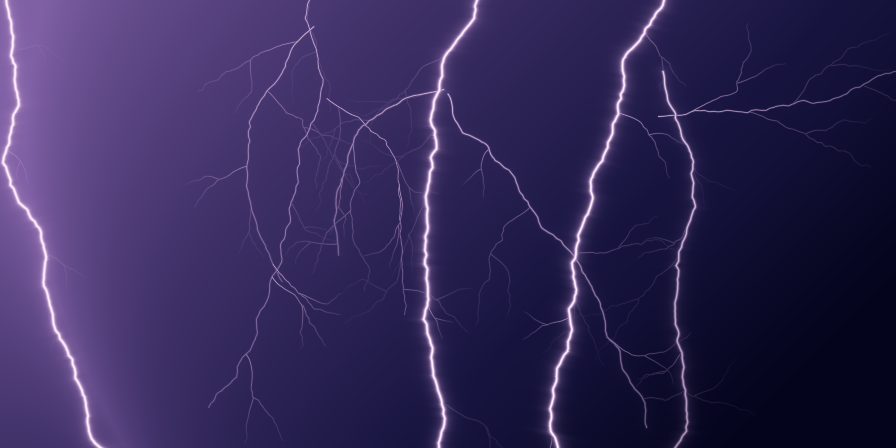
Write a Shadertoy shader that draws this texture.

```glsl
// Lightning over a violet night sky: a few bowed strands are bent by
// zigzag noise, then loops grow hashed branches and twigs from each one.
// The sky is a colour ramp lit from the left; bright bolts add a halo.

const vec3 NIGHT  = vec3(0.015, 0.015, 0.11);
const vec3 INDIGO = vec3(0.09, 0.08, 0.25);
const vec3 VIOLET = vec3(0.26, 0.20, 0.42);
const vec3 LILAC  = vec3(0.45, 0.34, 0.60);
const vec3 PINK   = vec3(0.72, 0.56, 0.78);
const vec3 WHITE  = vec3(1.00, 0.94, 1.00);

const float ZIGZAG_SIZE = 0.065;
const float ZIGZAG_FREQ = 5.0;
const float BRANCH_WIDTH = 0.0012;
const float HALO_SIZE = 0.011;
const float REACH = 0.16;
const int BRANCHES = 5;
const int STRANDS = 10;

// Start and end of each strand, in canvas heights
const vec4 ENDS[STRANDS] = vec4[STRANDS](
    vec4(0.01, 1.05, 0.28, -0.05), vec4(1.07, 1.05, 0.97, -0.05),
    vec4(1.50, 1.05, 1.27, -0.05), vec4(1.48, 0.84, 1.46, -0.05),
    vec4(0.70, 1.05, 0.47, 0.09),  vec4(0.70, 0.94, 0.64, 0.37),
    vec4(0.99, 0.80, 0.73, 0.45),  vec4(1.00, 0.79, 1.45, 0.05),
    vec4(1.47, 0.74, 2.05, 0.87),  vec4(0.73, 0.78, 0.91, 0.30));
// Sideways bow and half width of each strand
const vec2 SHAPE[STRANDS] = vec2[STRANDS](
    vec2(-0.07, 0.0056), vec2(-0.05, 0.0050), vec2(-0.09, 0.0046),
    vec2(0.08, 0.0030), vec2(0.07, 0.0017), vec2(-0.13, 0.0018),
    vec2(-0.09, 0.0020), vec2(0.03, 0.0021), vec2(-0.03, 0.0017),
    vec2(0.07, 0.0014));

float hash(float n) { return fract(sin(n * 127.1 + 3.7) * 4375.85); }

// Piecewise linear noise, which keeps sharp kinks
float zigzag(float s, float seed) {
    float sum = 0.0, size = ZIGZAG_SIZE, freq = ZIGZAG_FREQ;
    for (int i = 0; i < 5; i++) {
        float x = s * freq + 20.0, cell = floor(x) + seed * 13.7;
        sum += size * (mix(hash(cell), hash(cell + 1.0), fract(x)) - 0.5);
        freq *= 2.1;
        size *= 0.5;
        seed += 5.3;
    }
    return sum;
}

float bowAt(float s, float len, float bow) {
    float t = clamp(s / len, 0.0, 1.0);
    return 4.0 * bow * t * (1.0 - t);
}

float offsetAt(float s, float len, float bow, float seed) {
    return bowAt(s, len, bow) + zigzag(s, seed) * smoothstep(0.0, 0.08, s);
}

vec2 pointOn(vec2 a, vec2 dir, float s, float len, float bow, float seed) {
    return a + dir * s + vec2(-dir.y, dir.x) * offsetAt(s, len, bow, seed);
}

// Distance to a strand, and position along it from 0 to 1
vec2 strand(vec2 p, vec2 a, vec2 dir, float len, float bow, float seed) {
    vec2 q = p - a;
    float s = dot(q, dir), across = dot(q, vec2(-dir.y, dir.x));
    float along = clamp(s, 0.0, len);
    float beyond = abs(s - along);
    if (abs(across - bowAt(along, len, bow)) > REACH || beyond > REACH)
        return vec2(1.0, 0.0);
    float offset = offsetAt(along, len, bow, seed);
    float slope = (offsetAt(along + 0.003, len, bow, seed) - offset) / 0.003;
    float d = abs(across - offset) * inversesqrt(1.0 + slope * slope);
    return vec2(length(vec2(d, beyond)), along / len);
}

// Soft line that dims rather than vanishing below one pixel
float line(float d, float width) {
    float w = max(width, 0.65 / iResolution.y);
    return exp(-d * d / (w * w)) * min(1.0, 0.25 + width / w);
}

vec2 turn(vec2 v, float angle) {
    float c = cos(angle), s = sin(angle);
    return vec2(c * v.x - s * v.y, s * v.x + c * v.y);
}

// A fading branch, with one twig growing from its middle
float branch(vec2 p, vec2 root, vec2 dir, float seed) {
    float ink = 0.0, bright = mix(0.2, 0.75, pow(hash(seed + 0.3), 1.5));
    float len = mix(0.08, 0.34, hash(seed + 0.5));
    for (int i = 0; i < 2; i++) {
        float bow = (hash(seed + 0.7) - 0.5) * 0.3 * len;
        vec2 hit = strand(p, root, dir, len, bow, seed);
        ink = max(ink, bright * (1.0 - 0.8 * hit.y) * line(hit.x, BRANCH_WIDTH));
        root = pointOn(root, dir, 0.45 * len, len, bow, seed);
        dir = turn(dir, hash(seed + 0.9) < 0.5 ? -0.7 : 0.7);
        len *= 0.5;
        bright *= 0.7;
        seed += 31.0;
    }
    return ink;
}

vec3 sky(vec2 p) {
    float cloud = zigzag(p.x * 0.12 + p.y * 0.09, 2.0);
    float axis = mix(ENDS[0].z, ENDS[0].x, p.y) + bowAt(p.y, 1.0, SHAPE[0].x);
    float light = 0.76 - 0.37 * p.x + 0.35 * (p.y - 0.35) + 0.3 * cloud;
    light += 0.28 * exp(-abs(p.x - axis) / 0.12);
    vec3 col = mix(NIGHT, INDIGO, smoothstep(0.0, 0.33, light));
    col = mix(col, VIOLET, clamp((light - 0.3) / 0.37, 0.0, 1.0));
    return mix(col, LILAC, clamp((light - 0.67) / 0.33, 0.0, 1.25));
}

void mainImage(out vec4 fragColor, in vec2 fragCoord) {
    vec2 p = fragCoord / iResolution.y;
    p.x *= 2.0 * iResolution.y / iResolution.x;
    float ink = 0.0, halo = 0.0;
    for (int i = 0; i < STRANDS; i++) {
        vec2 a = ENDS[i].xy, span = ENDS[i].zw - a;
        float len = length(span), bow = SHAPE[i].x, width = SHAPE[i].y;
        float seed = float(i) * 7.0 + 1.0, power = smoothstep(0.001, 0.0045, width);
        vec2 dir = span / len, hit = strand(p, a, dir, len, bow, seed);
        float fade = 1.0 - 0.55 * hit.y * (1.0 - power);
        ink = max(ink, fade * mix(0.75, 1.0, power) * line(hit.x, width));
        halo += 0.6 * power * power * exp(-hit.x / HALO_SIZE);
        for (int k = 0; k < BRANCHES; k++) {
            float id = seed * 11.0 + float(k) * 3.0;
            float s = len * (float(k) + 0.2 + 0.7 * hash(id)) / float(BRANCHES);
            float side = hash(id + 0.2) < 0.5 ? -1.0 : 1.0;
            vec2 out_dir = turn(dir, side * mix(0.35, 1.1, hash(id + 0.4)));
            ink = max(ink, branch(p, pointOn(a, dir, s, len, bow, seed), out_dir, id));
        }
    }
    vec3 col = mix(sky(p), PINK, min(halo, 0.8));
    col = mix(col, mix(PINK, WHITE, ink * ink), ink);
    fragColor = vec4(col, 1.0);
}
```
